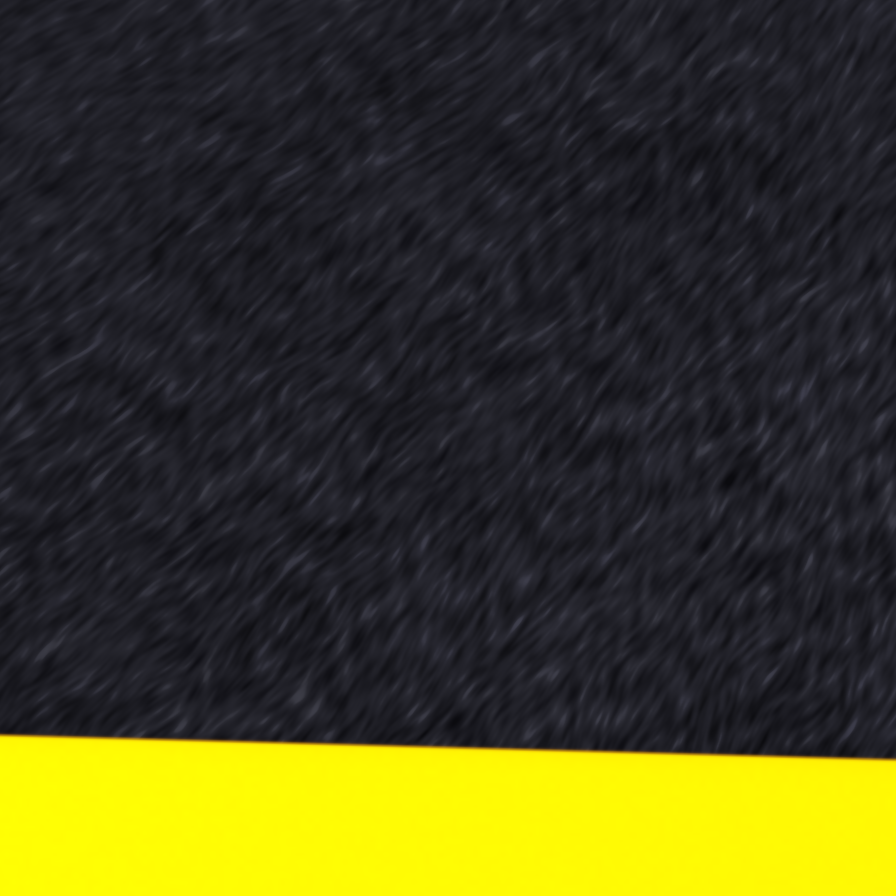
Write a Shadertoy shader that draws this texture.

```glsl
// Dark brushed felt above a flat, bright yellow band with a slightly tilted edge.
// The fibres are value noise averaged along a direction that steepens to the
// right and downwards; broad mottling and sparse pale hairs vary the cloth.

#define EDGE_LEFT 0.1795
#define EDGE_RIGHT 0.1520
#define EDGE_SOFT 0.0022
#define FIBRE_DENSITY 150.0
#define FIBRE_LENGTH 0.030
#define FIBRE_CONTRAST 0.17
#define MOTTLE_CONTRAST 0.028
#define FELT_COLOR vec3(0.122, 0.122, 0.150)
#define BAND_COLOR vec3(1.0, 0.985, 0.015)
#define RIM_COLOR vec3(0.80, 0.47, 0.04)

const int FIBRE_STEPS = 11;

float hash(vec2 p) {
    return fract(sin(dot(p, vec2(127.1, 311.7))) * 43758.5453);
}

float valueNoise(vec2 p) {
    vec2 cell = floor(p);
    vec2 f = fract(p);
    f = f * f * (3.0 - 2.0 * f);
    float low = mix(hash(cell), hash(cell + vec2(1, 0)), f.x);
    float high = mix(hash(cell + vec2(0, 1)), hash(cell + vec2(1, 1)), f.x);
    return mix(low, high, f.y);
}

// Noise smeared along the local direction of the nap, centred on zero.
float fibres(vec2 p, vec2 along, float density) {
    float sum = 0.0;
    float weights = 0.0;
    for (int i = 0; i < FIBRE_STEPS; i++) {
        float t = float(i) / float(FIBRE_STEPS - 1) - 0.5;
        float weight = 1.0 - 1.6 * abs(t);
        vec2 q = p + along * t * FIBRE_LENGTH;
        sum += weight * valueNoise(q * density + 17.0);
        weights += weight;
    }
    return sum / weights - 0.5;
}

vec3 felt(vec2 uv, float aboveEdge) {
    // Nap direction, with a little local waviness
    float angle = 0.56 + 0.36 * uv.x + 0.28 * (1.0 - uv.y);
    angle += 0.5 * (valueNoise(uv * 22.0) - 0.5);
    vec2 along = vec2(cos(angle), sin(angle));

    float coarse = fibres(uv, along, FIBRE_DENSITY);
    float fine = fibres(uv + 3.7, along, FIBRE_DENSITY * 1.8);
    float strand = coarse + 0.5 * fine;

    // Broad tonal patches
    vec2 across = vec2(-along.y, along.x);
    float patches = valueNoise(uv * 11.0 + 5.0) + valueNoise(uv * 34.0) - 1.0;

    // Texture grows clearer towards the lower right
    float clarity = 0.72 + 0.25 * uv.x + 0.30 * (1.0 - uv.y);
    float light = FIBRE_CONTRAST * strand * clarity + MOTTLE_CONTRAST * patches;
    light += 0.012 * (uv.x - 0.35) * (1.3 - uv.y);

    // Pale raised hairs
    float hair = smoothstep(0.15, 0.32, strand);
    light += 0.045 * hair * clarity;

    // Shade beside the band
    light -= 0.018 * exp(-max(aboveEdge, 0.0) / 0.022);
    vec3 tint = mix(vec3(0.97, 0.98, 1.05), vec3(0.95, 0.95, 1.18),
                    valueNoise(uv * 18.0 + across * 0.1));
    return max(FELT_COLOR + light * tint, vec3(0.045, 0.045, 0.060));
}

vec3 band(vec2 uv, float aboveEdge) {
    float grain = valueNoise(uv * 130.0) - 0.5;
    vec3 color = BAND_COLOR;
    color.g += 0.010 - 0.020 * uv.x + 0.010 * grain;
    // Warmer strip under the edge
    color.g -= 0.045 * exp(aboveEdge / 0.010);
    return color;
}

void mainImage(out vec4 fragColor, in vec2 fragCoord) {
    vec2 uv = fragCoord / iResolution.xy;
    float edge = mix(EDGE_LEFT, EDGE_RIGHT, uv.x);
    float aboveEdge = uv.y - edge;
    float soft = max(EDGE_SOFT, 0.75 / iResolution.y);

    float cover = smoothstep(-soft, soft, aboveEdge);
    vec3 color = mix(band(uv, min(aboveEdge, 0.0)), felt(uv, aboveEdge), cover);

    // Thin brownish rim where cloth meets band
    float rim = exp(-pow(aboveEdge / soft, 2.0));
    color = mix(color, RIM_COLOR, 0.45 * rim);

    fragColor = vec4(clamp(color, 0.0, 1.0), 1.0);
}
```
